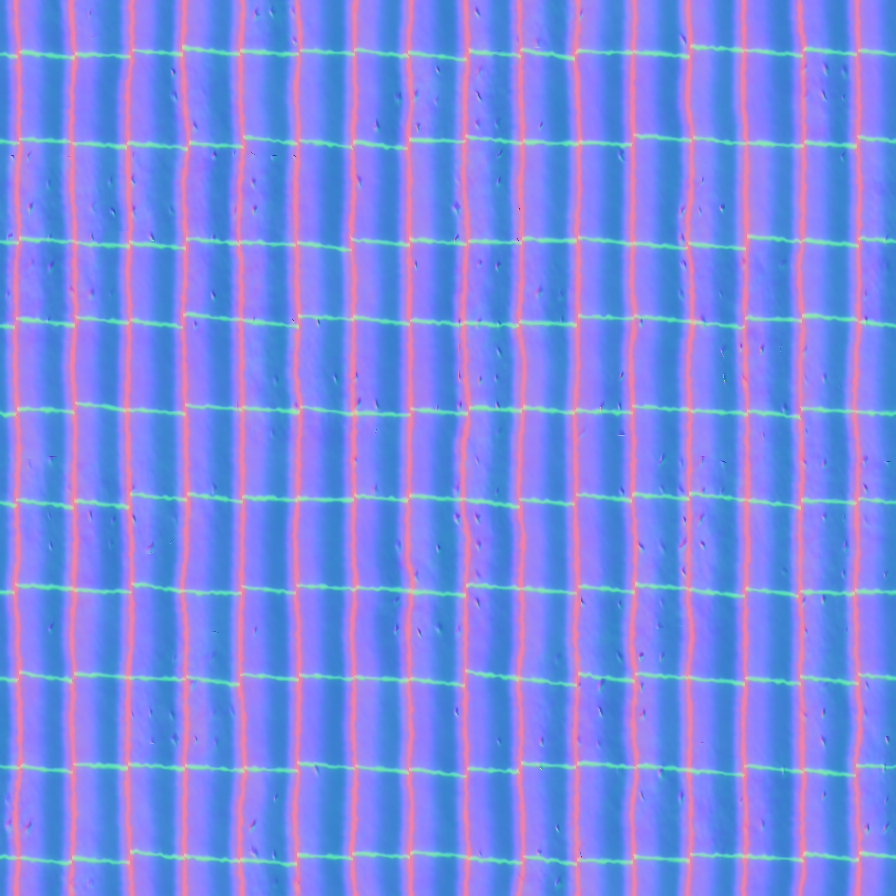
Give the GLSL for this texture map, as a WebGL 2 fragment shader.

```glsl
#version 300 es
precision highp float;
uniform vec2 u_resolution;
out vec4 fragColor;

// Layout, in tiles unless noted
const vec2 TILES = vec2(16.0, 10.0);
const vec2 ORIGIN = vec2(0.3125, 0.42);
const float SHORT_ROW = 7.0;
const float SHORT_ROW_DROP = 0.13;
const float EDGE_WANDER = 0.09;
const float EDGE_LEAN = 0.06;
const float SEAM_JITTER = 0.09;
const float SEAM_TILT = 0.07;
// Slopes and widths of the tile profile
const float CREST_SLOPE = 0.12;
const float VALLEY_SLOPE = -0.78;
const float EDGE_SLOPE = 2.5;
const float EDGE_WIDTH = 0.036;
const float HALO_SLOPE = 0.36;
const float HALO_WIDTH = 0.12;
const float SEAM_SLOPE = 1.7;
const float SEAM_WIDTH = 0.019;
// Surface wear, heights in canvas units
const vec2 GRAIN_GRID = vec2(56.0, 36.0);
const float GRAIN_HEIGHT = 0.0010;
const vec2 PIT_GRID = vec2(44.0, 32.0);
const float PIT_DEPTH = 0.0026;
const float SAMPLE_STEP = 0.0009;
const float STEEP_SOFTENING = 0.17;

float hash(vec2 cell, float seed) {
    uvec3 q = uvec3(ivec3(vec3(cell, seed))) * uvec3(1597334677u, 3812015801u, 2798796415u);
    uint n = q.x ^ q.y ^ q.z;
    n = (n ^ (n >> 15)) * 2246822519u;
    n = (n ^ (n >> 13)) * 3266489917u;
    return float((n ^ (n >> 16)) >> 8) / 16777216.0;
}

float tileHash(vec2 cell, float seed) {
    return hash(mod(cell, TILES), seed);
}

// Value noise that wraps after a whole number of cells
float noise(vec2 p, vec2 period, float seed) {
    vec2 i = floor(p);
    vec2 f = p - i;
    f = f * f * f * (f * (f * 6.0 - 15.0) + 10.0);
    vec2 a = mod(i, period);
    vec2 b = mod(i + 1.0, period);
    return mix(mix(hash(a, seed), hash(vec2(b.x, a.y), seed), f.x),
               mix(hash(vec2(a.x, b.y), seed), hash(b, seed), f.x), f.y);
}

float gridNoise(vec2 uv, vec2 grid, float seed) {
    return noise(uv * grid, grid, seed);
}

// Fine grain plus clustered, upright pits
float surfaceHeight(vec2 uv) {
    float wear = smoothstep(0.42, 0.8, gridNoise(uv, vec2(13.0, 9.0), 3.0));
    float height = 0.0;
    float amplitude = GRAIN_HEIGHT;
    vec2 grid = GRAIN_GRID;
    for (int octave = 0; octave < 3; octave++) {
        height += amplitude * gridNoise(uv, grid, 10.0 + float(octave));
        grid *= 2.0;
        amplitude *= 0.42;
    }
    height *= 0.65 + 0.8 * wear;

    vec2 p = uv * PIT_GRID;
    vec2 cell = mod(floor(p), PIT_GRID);
    vec2 center = 0.4 + 0.2 * vec2(hash(cell, 21.0), hash(cell, 22.0));
    vec2 d = fract(p) - center;
    d.x += d.y * (hash(cell, 23.0) - 0.5) * 0.9;
    d.x += 0.1 * (gridNoise(uv, PIT_GRID * 5.0, 24.0) - 0.5);
    vec2 radius = vec2(0.06, 0.10) + vec2(0.07, 0.08) * hash(cell, 25.0);
    float present = step(hash(cell, 26.0), 0.03 + 0.45 * wear);
    float depth = PIT_DEPTH * (0.25 + 0.75 * hash(cell, 27.0));
    return height - present * depth * exp(-dot(d / radius, d / radius));
}

// Position of a long vertical joint at height y
float edgeX(float column, float y) {
    float wander = noise(vec2(column, y * 2.0), TILES * vec2(1.0, 2.0), 31.0) - 0.5;
    float ragged = noise(vec2(column, y * 18.0), TILES * vec2(1.0, 18.0), 32.0) - 0.5;
    float lean = (tileHash(vec2(column, floor(y)), 33.0) - 0.5) * (fract(y) - 0.5);
    return column + EDGE_WANDER * wander + 0.022 * ragged + EDGE_LEAN * lean;
}

void main() {
    vec2 uv = gl_FragCoord.xy / u_resolution;
    vec2 p = uv * TILES - ORIGIN;

    // Column between two wandering joints
    float column = floor(p.x);
    if (p.x < edgeX(column, p.y)) column -= 1.0;
    else if (p.x > edgeX(column + 1.0, p.y)) column += 1.0;
    float left = edgeX(column, p.y);
    float across = (p.x - left) / (edgeX(column + 1.0, p.y) - left);
    float edgeDistance = across - round(across);

    // Nearest cross seam, stepped and tilted per tile
    float row = round(p.y);
    vec2 tile = vec2(column, row);
    float tilt = SEAM_TILT * (0.3 + tileHash(tile, 41.0));
    float seamY = row + SEAM_JITTER * (tileHash(tile, 42.0) - 0.5) - tilt * (across - 0.5);
    if (mod(row, TILES.y) == SHORT_ROW) seamY -= SHORT_ROW_DROP;
    seamY += 0.022 * (gridNoise(uv, vec2(190.0, 60.0), 43.0) - 0.5);
    float seamDistance = p.y - seamY;
    tile.y -= step(seamDistance, 0.0);

    // Rounded profile: crest, valley, then steep joint
    float slopeX = mix(CREST_SLOPE, VALLEY_SLOPE, smoothstep(0.24, 0.68, across));
    slopeX = mix(slopeX, CREST_SLOPE, smoothstep(0.72, 0.91, across));
    slopeX += 0.14 * (tileHash(tile, 51.0) - 0.5);
    slopeX += 0.16 * (gridNoise(uv, vec2(24.0, 16.0), 52.0) - 0.5);
    float halo = edgeDistance / HALO_WIDTH;
    slopeX += HALO_SLOPE * exp(-halo * halo);
    float edgeWear = gridNoise(uv, vec2(160.0, 120.0), 53.0);
    float edge = edgeDistance / (EDGE_WIDTH * (0.75 + 0.5 * edgeWear));
    slopeX += EDGE_SLOPE * (0.7 + 0.5 * edgeWear) * exp(-edge * edge);

    // Thin lip along the cross seam
    float seamWear = gridNoise(uv, vec2(144.0, 90.0), 54.0);
    float lip = seamDistance / (SEAM_WIDTH * (0.7 + 0.6 * seamWear));
    float slopeY = 0.04 + 0.08 * (tileHash(tile, 55.0) - 0.5);
    slopeY += SEAM_SLOPE * (0.65 + 0.6 * seamWear) * exp(-lip * lip);
    float shade = seamDistance / 0.07;
    slopeY += 0.14 * exp(-shade * shade);

    // Relief gradient
    float here = surfaceHeight(uv);
    vec2 relief = vec2(surfaceHeight(uv + vec2(SAMPLE_STEP, 0.0)),
                       surfaceHeight(uv + vec2(0.0, SAMPLE_STEP))) - here;
    vec2 slope = vec2(slopeX, slopeY) - relief / SAMPLE_STEP;

    // Encode the direction, slightly shortened on steep sides
    vec3 normal = normalize(vec3(slope, 1.0));
    float steep = length(normal.xy);
    float softening = smoothstep(0.1, 0.6, steep) * (1.0 - 0.8 * smoothstep(0.8, 1.0, steep));
    normal *= 1.0 - STEEP_SOFTENING * softening;
    fragColor = vec4(normal * 0.5 + 0.5, 1.0);
}
```
